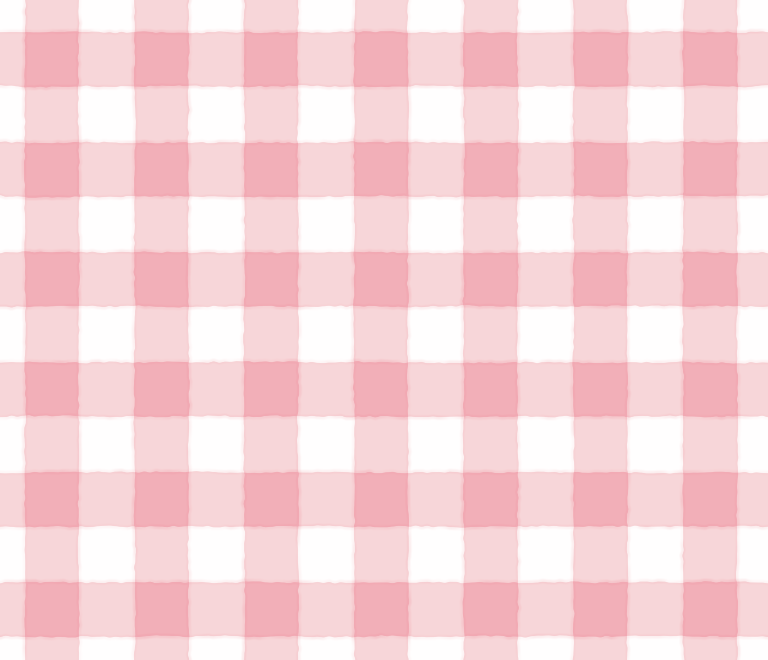
This pattern is drawn by a WebGL 1 fragment shader. Its source:

```glsl
precision highp float;

uniform vec2 u_resolution;

float hash(vec2 p) {
  return fract(sin(dot(p, vec2(127.1, 311.7))) * 43758.5453);
}

// Value noise along a line, wrapping after a whole number of steps
float wrapNoise(float x, float period, float seed) {
  float i = floor(x);
  float f = fract(x);
  float a = hash(vec2(mod(i, period), seed));
  float b = hash(vec2(mod(i + 1.0, period), seed));
  return mix(a, b, f * f * (3.0 - 2.0 * f));
}

// Paint density of one set of stripes, in cell units
float stripes(float across, float along, float cells, float center, float salt, float pixel) {
  float d = fract(across) - center;
  float seed = floor(across) * 2.0 + step(0.0, d) + salt;

  // Hand-painted wobble of each edge
  float slow = wrapNoise(along * 4.0, cells * 4.0, seed) - 0.5;
  float fine = wrapNoise(along * 19.0, cells * 19.0, seed + 40.0) - 0.5;
  float inside = 0.247 + 0.012 * slow + 0.013 * fine - abs(d);

  // Solid body, faint bleed outside it and a darker rim within
  float soft = max(0.7 * pixel, 0.007);
  float body = smoothstep(-soft, soft, inside);
  float strength = wrapNoise(along * 9.0, cells * 9.0, seed + 80.0);
  float bleed = smoothstep(-0.028 - soft, -0.008, inside) * (0.1 + 0.35 * strength);
  float rim = smoothstep(-soft, 0.006, inside) * (1.0 - smoothstep(0.006, 0.03, inside));
  return max(body, bleed) + rim * (0.08 + 0.2 * strength);
}

void main() {
  vec2 count = vec2(7.0, 6.0);
  vec2 p = gl_FragCoord.xy / u_resolution * count;
  vec2 pixel = count / u_resolution;

  // Overlapping translucent stripes add up
  float columns = stripes(p.x, p.y, count.y, 0.473, 3.0, pixel.x);
  float rows = stripes(p.y, p.x, count.x, 0.46, 23.0, pixel.y);
  float density = columns + rows;

  vec3 paper = vec3(1.0, 0.995, 0.995);
  vec3 blush = vec3(0.97, 0.84, 0.85);
  vec3 rose = vec3(0.95, 0.685, 0.72);
  vec3 color = mix(paper, blush, min(density, 1.0));
  color = mix(color, rose, clamp(density - 1.0, 0.0, 1.15));
  gl_FragColor = vec4(color, 1.0);
}
```
